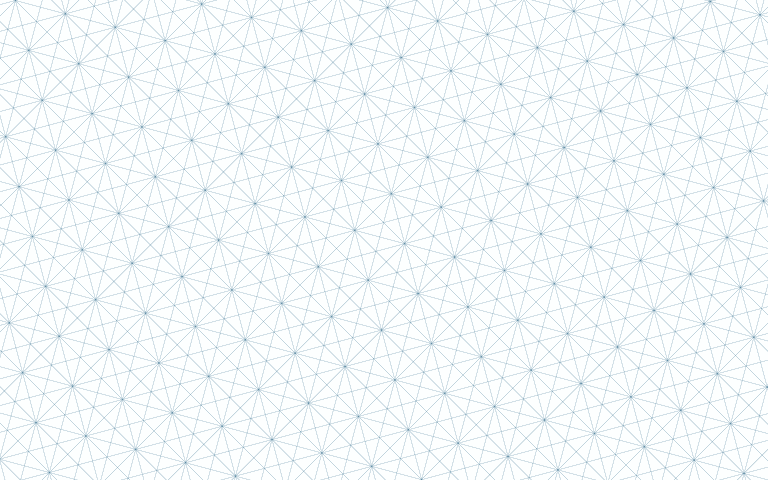
This pattern is drawn by a WebGL 2 fragment shader. Its source:

```glsl
#version 300 es
precision highp float;
// Draws a tilted triangular lattice of hairlines, with every triangle cut by its three altitudes.

uniform vec2 u_resolution;
out vec4 fragColor;

// Lengths are fractions of the canvas height.
const vec3 PAPER = vec3(0.992, 1.0, 1.0);
const vec3 INK = vec3(0.22, 0.44, 0.56);
const float SIDE = 0.10756;               // distance between neighbouring nodes
const float LINE_WIDTH = 0.00049;
const float TILT = radians(-15.0);        // direction of the first triangle side
const vec2 NODE = vec2(0.7392, 0.5202);   // position of one node
const int DIRECTIONS = 6;

// Signed distance to the nearest of a set of parallel lines.
float nearestLine(float x, float spacing) {
    return (fract(x / spacing + 0.5) - 0.5) * spacing;
}

// Share of a pixel-wide box that a line at distance d covers.
float lineCoverage(float d, float pixel) {
    float right = min(d + 0.5 * pixel, 0.5 * LINE_WIDTH);
    float left = max(d - 0.5 * pixel, -0.5 * LINE_WIDTH);
    return clamp((right - left) / pixel, 0.0, 1.0);
}

void main() {
    float pixel = 1.0 / u_resolution.y;
    vec2 p = gl_FragCoord.xy * pixel - NODE;

    // Triangle sides and altitudes alternate every 30 degrees.
    float clearPaper = 1.0;
    for (int i = 0; i < DIRECTIONS; i++) {
        float angle = TILT + radians(30.0) * float(i);
        vec2 normal = vec2(-sin(angle), cos(angle));
        float spacing = SIDE * (i % 2 == 0 ? 0.5 * sqrt(3.0) : 0.5);
        float d = nearestLine(dot(p, normal), spacing);

        // The box is the pixel's mean extent across the line.
        float extent = pixel * max(abs(normal.x), abs(normal.y)) * 1.12;
        clearPaper *= 1.0 - lineCoverage(d, extent);
    }

    // Crossing lines build up into darker nodes.
    fragColor = vec4(mix(INK, PAPER, clearPaper), 1.0);
}
```
